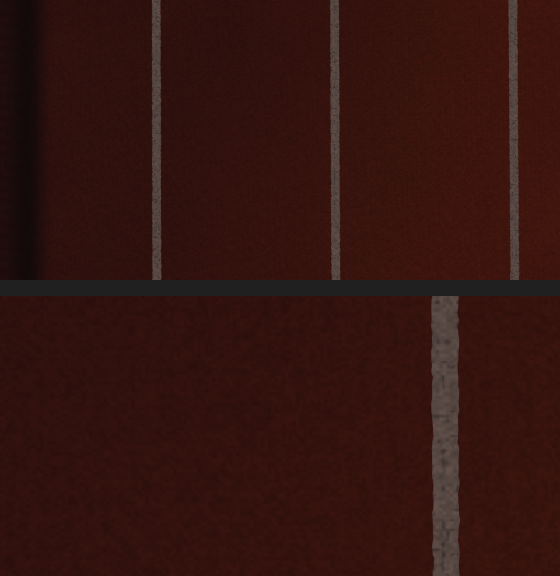
Top, the full canvas; bottom, a detail of the centre.
Reproduce this pattern procedurally as a WebGL 2 fragment shader.

```glsl
#version 300 es
precision highp float;
// Dark red running-track surface with three worn grey lane lines.
// Lanes repeat by mod with a slight lean; hashed value noise gives the
// rubber grain and line wear, and a soft ribbed shadow falls on the left.

uniform vec2 u_resolution;
out vec4 fragColor;

// Lengths are in canvas heights
const float LANE_PERIOD = 0.638;
const float FIRST_LINE = 0.559;
const float LINE_WIDTH = 0.031;
const float LANE_LEAN = 0.0036;

const vec3 RUBBER_DARK = vec3(0.182, 0.064, 0.052);
const vec3 RUBBER_WARM = vec3(0.248, 0.083, 0.052);
const vec3 PAINT = vec3(0.335, 0.275, 0.255);
const vec3 SHADOW_CORE = vec3(0.075, 0.035, 0.038);
const vec3 SHADOW_EDGE = vec3(0.120, 0.048, 0.048);

float hash(vec2 p) {
    return fract(sin(dot(p, vec2(127.1, 311.7))) * 43758.5453);
}

float valueNoise(vec2 p) {
    vec2 cell = floor(p);
    vec2 f = fract(p);
    f = f * f * (3.0 - 2.0 * f);
    float low = mix(hash(cell), hash(cell + vec2(1.0, 0.0)), f.x);
    float high = mix(hash(cell + vec2(0.0, 1.0)), hash(cell + vec2(1.0, 1.0)), f.x);
    return mix(low, high, f.y);
}

// Fine granules, centred on zero
float grain(vec2 p) {
    float fine = valueNoise(p * 240.0);
    float coarse = valueNoise(p * 115.0 + 37.0);
    return 0.65 * fine + 0.35 * coarse - 0.5;
}

// Signed distance to the nearest lane line
float laneLine(vec2 p, float period, float offset, float width) {
    float x = p.x + (p.y - 0.5) * LANE_LEAN * p.x;
    float fromCentre = mod(x - offset + 0.5 * period, period) - 0.5 * period;
    return abs(fromCentre) - 0.5 * width;
}

// Rubber warms toward the lower right, with faint large blotches
vec3 rubber(vec2 p, float granules) {
    float warmth = smoothstep(0.5, 2.1, p.x + 0.35 * (0.5 - p.y));
    float blotch = valueNoise(p * 5.0) - 0.5;
    vec3 colour = mix(RUBBER_DARK, RUBBER_WARM, warmth);
    return colour * (1.0 + 0.30 * granules + 0.05 * blotch);
}

// Paint fades a little differently in each stretch of line
vec3 paint(vec2 p, float granules) {
    float fade = valueNoise(vec2(p.x * 3.0, p.y * 9.0) + 11.0) - 0.5;
    float pits = smoothstep(0.68, 0.95, valueNoise(p * 170.0 + 71.0));
    return PAINT * (1.0 + 0.35 * granules + 0.08 * fade - 0.22 * pits);
}

// Soft shadow, darkest near its right edge, with faint horizontal ribs
vec3 shade(vec3 colour, vec2 p, float granules) {
    float cover = 1.0 - smoothstep(0.095, 0.195, p.x);
    float core = smoothstep(0.01, 0.10, p.x);
    float ribs = 0.05 * sin(p.y * 150.0 + p.x * 12.0) * (1.0 - core);
    vec3 shadow = mix(SHADOW_EDGE, SHADOW_CORE, core);
    return mix(colour, shadow * (1.0 + 0.25 * granules + ribs), cover);
}

void main() {
    vec2 p = gl_FragCoord.xy / u_resolution.y;
    float pixel = 1.0 / u_resolution.y;
    float granules = grain(p);

    // Lane lines with slightly crumbled edges
    float edgeWear = 0.003 * (valueNoise(p * 130.0 + 5.0) - 0.5);
    float d = laneLine(p, LANE_PERIOD, FIRST_LINE, LINE_WIDTH) + edgeWear;
    float line = 1.0 - smoothstep(-0.75 * pixel, 0.75 * pixel, d);

    vec3 colour = mix(rubber(p, granules), paint(p, granules), line);
    fragColor = vec4(shade(colour, p, granules), 1.0);
}
```
